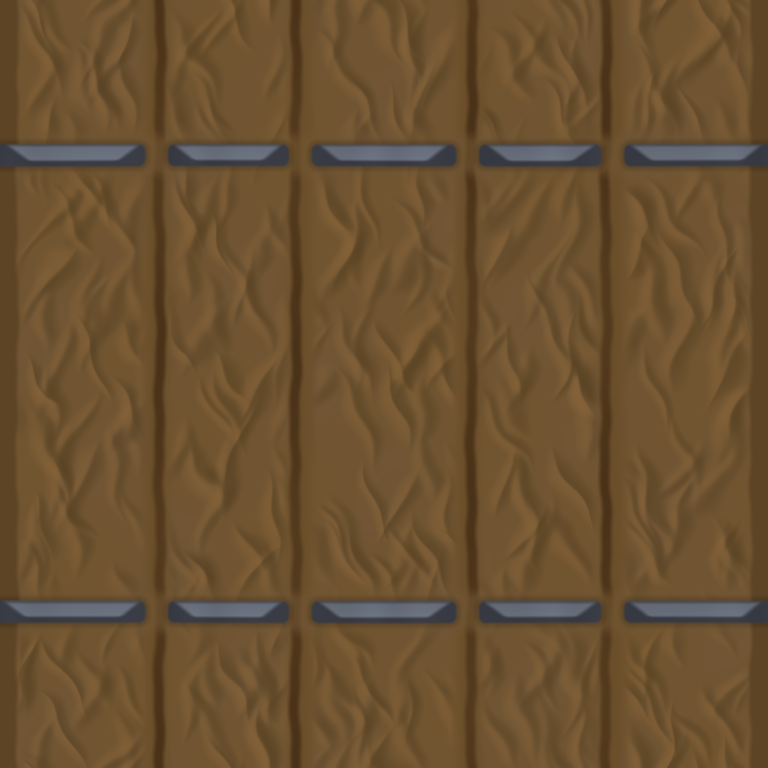
A WebGL 2 fragment shader for this texture:

```glsl
#version 300 es
precision highp float;
uniform vec2 u_resolution;
out vec4 outColor;

const float TAU = 6.2831853;
const vec3 WOOD_LIGHT = vec3(0.535, 0.395, 0.225);
const vec3 WOOD_MID = vec3(0.445, 0.333, 0.188);
const vec3 WOOD_DARK = vec3(0.345, 0.258, 0.135);
const vec3 WOOD_GREY = vec3(0.440, 0.335, 0.210);
const vec3 GAP_COLOR = vec3(0.410, 0.300, 0.155);
const vec3 CREASE_COLOR = vec3(0.285, 0.190, 0.090);
const vec3 EDGE_COLOR = vec3(0.355, 0.260, 0.140);
const vec3 STEEL_LIGHT = vec3(0.405, 0.430, 0.480);
const vec3 STEEL_DARK = vec3(0.220, 0.230, 0.265);
const float GAPS[4] = float[4](0.204, 0.391, 0.609, 0.798);
const float CREASES[4] = float[4](0.208, 0.385, 0.614, 0.789);
const vec2 BAR_ROWS = vec2(0.203, 0.798);
const float BAR_HALF = 0.0140;
const float BAR_ROUND = 0.009;
const float GAP_HALF = 0.0148;
const float CREASE_HALF = 0.0085;
const float EDGE_HALF = 0.0225;
const vec2 GRAIN_CELLS = vec2(14.0, 9.0);
const int GRAIN_LAYERS = 3;
const float GRAIN_STRENGTH = 1.15;
const float SOFT = 0.0022;

vec4 hash4(vec2 cell, float seed) {
  vec4 h = fract(vec4(cell.xyx, seed) * vec4(0.1031, 0.1030, 0.0973, 0.1099) + 0.137 * seed);
  h += dot(h, h.wzxy + 33.33);
  return fract((h.xxyz + h.yzzw) * h.zywx);
}

// Wrapping warp that bends the straight strokes
vec2 bend(vec2 p) {
  return p + 0.0045 * vec2(sin(TAU * (5.0 * p.y + 3.0 * p.x)) + sin(TAU * (11.0 * p.y - 4.0 * p.x)),
                           sin(TAU * (7.0 * p.x + 2.0 * p.y)) + sin(TAU * (13.0 * p.x - 3.0 * p.y)));
}

// One carved stroke: lit on one side of its ridge, shaded on the other
float stroke(vec2 offset, vec4 rnd) {
  float lean = mix(0.12, 0.62, rnd.z) * (rnd.w < 0.6 ? 1.0 : -1.0);
  float c = cos(lean), s = sin(lean);
  vec2 q = vec2(c * offset.x + s * offset.y, c * offset.y - s * offset.x);
  float along = abs(q.y) / mix(0.045, 0.085, fract(rnd.z * 7.3 + rnd.x));
  float taper = 1.0 - smoothstep(0.25, 1.0, along);
  float across = q.x / (mix(0.015, 0.027, rnd.y) * (0.4 + 0.6 * taper));
  float blur = mix(0.12, 0.55, fract(rnd.w * 5.7));
  float lit = smoothstep(-1.0, 0.0, across);
  float shade = 1.0 - smoothstep(0.0, 1.0, across);
  return taper * mix(0.75 * lit, -shade, smoothstep(-blur, blur, across));
}

// Strokes scattered over wrapped cells
float grain(vec2 p) {
  float sum = 0.0;
  for (int layer = 0; layer < GRAIN_LAYERS; layer++) {
    float seed = float(layer) + 1.0;
    vec2 shifted = p + seed * vec2(0.023, 0.037);
    vec2 home = floor(shifted * GRAIN_CELLS);
    for (int j = -1; j <= 1; j++)
      for (int i = -1; i <= 1; i++) {
        vec2 cell = home + vec2(i, j);
        vec4 rnd = hash4(mod(cell, GRAIN_CELLS), seed);
        sum += stroke(shifted - (cell + rnd.xy) / GRAIN_CELLS, rnd);
      }
  }
  sum *= GRAIN_STRENGTH;
  return sum / (1.0 + 0.75 * abs(sum));
}

void main() {
  vec2 p = gl_FragCoord.xy / u_resolution;
  float wobble = 0.0011 * (sin(TAU * 3.0 * p.y) + sin(TAU * 8.0 * p.y + 9.0 * p.x) + 0.6 * sin(TAU * 17.0 * p.y));
  float x = p.x + wobble;

  // Distances to gaps, creases and the canvas edge
  float gapDist = 1.0, creaseDist = 1.0;
  for (int i = 0; i < 4; i++) {
    gapDist = min(gapDist, abs(p.x - GAPS[i]) - GAP_HALF);
    creaseDist = min(creaseDist, abs(x - CREASES[i]));
  }
  float edgeDist = min(p.x, 1.0 - p.x);
  float v = p.y - (p.y < 0.5 ? BAR_ROWS.x : BAR_ROWS.y);

  // Wood, calmer beside gaps and bars
  float tone = grain(bend(p));
  float calm = smoothstep(-0.008, 0.018, min(gapDist, edgeDist - EDGE_HALF));
  calm *= mix(0.3, 1.0, smoothstep(BAR_HALF, BAR_HALF + 0.035, abs(v)));
  tone *= calm;
  float patches = 0.5 + 0.25 * (sin(TAU * (3.0 * p.x + 2.0 * p.y)) + sin(TAU * (4.0 * p.y - 5.0 * p.x) + 2.0));
  vec3 color = mix(WOOD_MID, WOOD_GREY, patches * 0.8);
  color = mix(color, WOOD_LIGHT, max(tone, 0.0));
  color = mix(color, WOOD_DARK, max(-tone, 0.0));

  // Gaps, dark creases and the wide groove across the edge
  float atBar = 1.0 - smoothstep(BAR_HALF, BAR_HALF + 0.022, abs(v));
  color = mix(color, GAP_COLOR, 0.75 * (1.0 - smoothstep(-0.012, 0.010, gapDist)) * (1.0 - 0.7 * atBar));
  float crease = 1.0 - smoothstep(CREASE_HALF * 0.25, CREASE_HALF * 1.25, creaseDist);
  crease *= 0.82 + 0.14 * sin(TAU * 2.0 * p.y + 20.0 * floor(x * 5.0));
  color = mix(color, CREASE_COLOR, crease * (1.0 - 0.65 * atBar));
  float groove = 1.0 - smoothstep(EDGE_HALF - 0.004, EDGE_HALF + 0.004, edgeDist + wobble * sign(0.5 - p.x));
  color = mix(color, EDGE_COLOR, groove * 0.92);

  // Steel bars with a soft shadow, dark ends and a bevelled face
  vec2 corner = vec2(-gapDist, abs(v + 0.3 * wobble) - BAR_HALF) + BAR_ROUND;
  float bar = length(max(corner, 0.0)) + min(max(corner.x, corner.y), 0.0) - BAR_ROUND;
  color *= 1.0 - 0.16 * (1.0 - smoothstep(0.0, 0.010, bar));
  float drop = (BAR_HALF - v) / (2.0 * BAR_HALF);
  float inset = mix(0.010, 0.043, drop) + 1.5 * wobble;
  float face = smoothstep(-0.006, 0.006, min(gapDist, edgeDist) - inset);
  face *= smoothstep(-BAR_HALF + 0.005, -BAR_HALF + 0.010, v + 0.5 * wobble);
  face *= 1.0 - 0.6 * smoothstep(BAR_HALF - 0.005, BAR_HALF, v);
  vec3 steel = mix(STEEL_DARK, STEEL_LIGHT * (0.96 + 0.10 * drop), face);
  steel *= 1.0 + 0.03 * sin(TAU * 9.0 * p.x + 2.0 * sin(TAU * 4.0 * p.x));
  color = mix(color, steel, 1.0 - smoothstep(-SOFT, SOFT, bar));

  outColor = vec4(color, 1.0);
}
```
